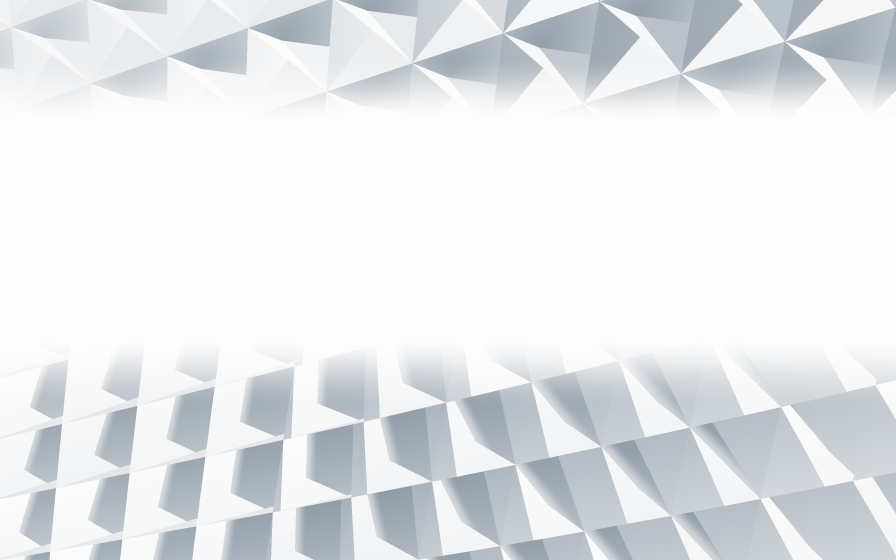
This background is drawn by a WebGL 2 fragment shader. Its source:

```glsl
#version 300 es
precision highp float;

uniform vec2 u_resolution;
out vec4 outColor;

// Palette ends: every facet is a tone between them
const vec3 SLATE = vec3(0.53, 0.58, 0.63);
const vec3 WHITE = vec3(0.994);

// Vertical extent of the two fades, measured down from the top
const vec2 TOP_FADE = vec2(0.10, 0.22);
const vec2 BOTTOM_FADE = vec2(0.60, 0.735);

const float TONE_JITTER = 0.05;
const int SAMPLES = 3;

// Skewed grid whose cells grow and lean to the right
struct Grid {
    vec2 origin;
    float slope, bend;
    vec2 rowSize;   // height, growth with x
    vec2 colSize;   // width, growth with x
    vec2 shift;     // sideways step per row, growth with x
};
const Grid TOP = Grid(vec2(0.4375, 0.356), 0.33, 0.0,
    vec2(0.15, 0.022), vec2(0.1417, 0.026), vec2(-0.0125, 0.04));
const Grid BOTTOM = Grid(vec2(0.0896, 1.0), 0.163, 0.0235,
    vec2(0.1083, 0.035), vec2(0.127, 0.0138), vec2(0.0083, 0.021));

float hash(vec2 p) {
    vec3 q = fract(vec3(p.xyx) * 0.1031);
    q += dot(q, q.yzx + 33.33);
    return fract((q.x + q.y) * q.z);
}

// Positive below a line drawn to the right, or left of one drawn downwards
float side(vec2 p, vec2 a, vec2 b) {
    vec2 e = b - a, d = p - a;
    return e.x * d.y - e.y * d.x;
}

// Column and row of a point, with y pointing down
vec2 gridCoord(Grid g, vec2 p) {
    float row = (p.y - g.origin.y + g.slope * p.x + g.bend * p.x * p.x)
              / (g.rowSize.x + g.rowSize.y * p.x);
    float d = p.x + row * (g.shift.x + g.shift.y * p.x) - g.origin.x;
    return vec2(d / (g.colSize.x + g.colSize.y * d), row);
}

// Folded pyramids with a ridge along the cell diagonal
float pyramidTone(vec2 c, float column) {
    float shade = smoothstep(0.0, 4.0, column);
    vec2 knee = vec2(0.42, 0.27);
    if (c.y > c.x) {
        return c.x + c.y < 1.0 ? mix(0.86, 0.22, shade) + 0.12 * c.x
                               : mix(0.84, 0.92, shade);
    }
    bool belowKnee = side(c, knee, vec2(1.0)) > 0.0;
    if (belowKnee && side(c, vec2(0.0), knee) > 0.0) return 0.96;
    if (c.x > knee.x && side(c, knee, vec2(1.0, 0.52)) > 0.0)
        return mix(0.88, 0.45, shade);
    float pale = 0.35 * smoothstep(0.0, -3.0, column);
    return 0.12 + pale + 0.45 * distance(c, knee);
}

// Open boxes: lit bent panel, shadowed floor and side wall
float boxTone(vec2 c, float column) {
    float lean = clamp(0.1 * column - 0.2, 0.0, 0.75);
    vec2 innerTop = vec2(clamp(0.6 - 0.1 * column, 0.0, 0.65), 0.0);
    vec2 knee = vec2(0.36 + 0.045 * abs(column - 2.8), 0.6);

    float wall = 0.24 + 0.2 * c.y + 0.02 * column;
    if (c.x < lean * c.y) return wall;

    // Thin pale lip under the panels on the left
    float lip = 0.13 * smoothstep(5.0, 0.0, column) * c.x;
    if (c.y > 1.0 - lip) return 0.8;

    float inner = -side(c, innerTop, knee) / distance(innerTop, knee);
    float lower = -side(c, knee, vec2(1.0));
    if (inner < 0.0 || lower < 0.0) return 0.96 - 0.04 * c.y;
    if (side(c, vec2(1.0 - 1.25 * lean, 0.0), vec2(1.0)) < 0.0) return wall;

    float penumbra = smoothstep(0.0, 0.14, inner);
    float dark = 0.1 + 0.28 * c.y + 0.1 * smoothstep(3.0, 0.0, column);
    return mix(0.65, dark, penumbra);
}

vec3 background(vec2 p) {
    bool upper = p.y < 0.4;
    vec2 g;
    if (upper) g = gridCoord(TOP, p);
    else g = gridCoord(BOTTOM, p);
    vec2 id = floor(g), c = fract(g);

    float tone = upper ? pyramidTone(c, id.x) : boxTone(c, id.x);
    tone += TONE_JITTER * (hash(id + 40.0) - 0.5);
    float visible = upper ? 1.0 - smoothstep(TOP_FADE.x, TOP_FADE.y, p.y)
                          : smoothstep(BOTTOM_FADE.x, BOTTOM_FADE.y, p.y);
    return mix(WHITE, mix(SLATE, WHITE, clamp(tone, 0.0, 1.0)), visible);
}

void main() {
    // Average a small sample grid to smooth the facet edges
    vec3 sum = vec3(0.0);
    for (int i = 0; i < SAMPLES * SAMPLES; i++) {
        vec2 jitter = (vec2(i % SAMPLES, i / SAMPLES) + 0.5) / float(SAMPLES) - 0.5;
        vec2 p = (gl_FragCoord.xy + jitter) / u_resolution.y;
        sum += background(vec2(p.x, 1.0 - p.y));
    }
    outColor = vec4(sum / float(SAMPLES * SAMPLES), 1.0);
}
```
